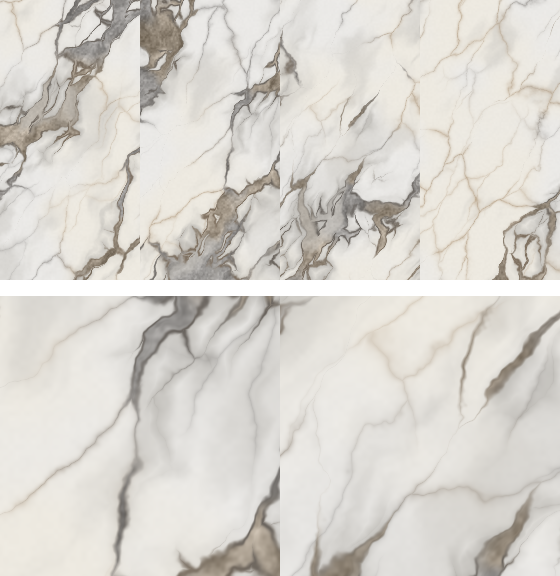
Top, the full canvas; bottom, a detail of the centre.
A Shadertoy shader for this texture:

```glsl
// Four slabs of white marble with slanted, brecciated taupe and grey veins.

vec2 hash2(vec2 p) {
    vec3 q = fract(p.xyx * vec3(0.1031, 0.1030, 0.0973));
    q += dot(q, q.yzx + 33.33);
    return fract((q.xx + q.yz) * q.zy);
}

float noise(vec2 p) {
    vec2 i = floor(p), f = fract(p);
    f = f * f * (3.0 - 2.0 * f);
    return mix(mix(hash2(i).x, hash2(i + vec2(1, 0)).x, f.x),
               mix(hash2(i + vec2(0, 1)).x, hash2(i + vec2(1, 1)).x, f.x), f.y);
}

float fbm(vec2 p) {
    float sum = 0.0, amp = 0.533;
    for (int i = 0; i < 4; i++) {
        sum += amp * noise(p);
        p = mat2(1.6, 1.2, -1.2, 1.6) * p + 17.3;
        amp *= 0.5;
    }
    return sum;
}

// Distance to the nearest border between Voronoi cells
float cellEdge(vec2 p) {
    vec2 cell = floor(p), f = fract(p), nearest = vec2(0);
    float best = 9.0, edge = 9.0;
    for (int y = -1; y <= 1; y++)
    for (int x = -1; x <= 1; x++) {
        vec2 g = vec2(x, y);
        vec2 r = g + hash2(cell + g) - f;
        if (dot(r, r) < best) { best = dot(r, r); nearest = r; }
    }
    for (int y = -2; y <= 2; y++)
    for (int x = -2; x <= 2; x++) {
        vec2 g = vec2(x, y);
        vec2 r = g + hash2(cell + g) - f;
        vec2 d = r - nearest;
        if (dot(d, d) > 0.0001) edge = min(edge, dot(0.5 * (r + nearest), normalize(d)));
    }
    return edge;
}

vec3 marble(vec2 p, float slab) {
    // Warp the slab, then turn it so that x runs across the veins
    p += vec2(7.3, 3.1) * (slab + 1.0);
    vec2 warp = vec2(fbm(p * 5.0), fbm(p * 5.0 + 40.0)) - 0.5;
    vec2 ripple = vec2(fbm(p * 24.0 + 9.0), fbm(p * 24.0 + 70.0)) - 0.5;
    vec2 w = p + 0.13 * warp + 0.03 * ripple;
    vec2 q = vec2(dot(w, vec2(0.85, -0.53)), dot(w, vec2(0.53, 0.85)));

    // Broad bands where the stone is broken up
    float band = fbm(q * vec2(4.5, 1.9)) + 0.12 * sin(q.x * 13.0 + 3.0 * noise(q * 2.0));
    float broken = smoothstep(0.46, 0.83, band);

    // Vein body between large clasts and small chips
    float large = cellEdge(q * vec2(7.0, 2.9));
    float chips = cellEdge(q * vec2(21.0, 9.0) + 5.0);
    float vein = max(0.21 * broken - 0.012 - large,
                     0.35 * (mix(-0.16, 0.22, broken) - chips));
    float body = smoothstep(-0.02, 0.02, vein);
    float rim = exp(-pow((vein - 0.008) / 0.017, 2.0)) * smoothstep(0.03, 0.3, broken);
    float halo = smoothstep(-0.16, 0.0, vein) * smoothstep(0.0, 0.35, broken);

    // Creamy ground with cloudy grey drifts
    float cloud = fbm(q * vec2(9.0, 3.5) + 30.0);
    float warm = smoothstep(0.4, 0.7, fbm(p * 3.0 + 12.0));
    vec3 col = mix(vec3(0.92, 0.915, 0.905), vec3(0.93, 0.915, 0.88), warm);
    col = mix(col, vec3(0.79, 0.78, 0.76), 0.55 * smoothstep(0.5, 0.8, cloud));
    col = mix(col, vec3(0.75, 0.74, 0.72), halo * (0.2 + 0.7 * smoothstep(0.35, 0.65, cloud)));

    // Hairline veins, grey or tan, fading in and out
    float hair = exp(-large / 0.022) * smoothstep(0.35, 0.65, noise(q * vec2(9.0, 5.0) + 60.0));
    float faint = exp(-cellEdge(q * vec2(11.0, 3.6) + 21.0) / 0.03);
    faint *= smoothstep(0.45, 0.8, noise(q * 6.0 + 3.0));
    vec3 hairColor = mix(vec3(0.54, 0.53, 0.52), vec3(0.70, 0.61, 0.50), warm);
    col = mix(col, hairColor, clamp(0.6 * hair + 0.35 * faint, 0.0, 0.75));

    // Streaked and speckled taupe filling
    float streak = fbm(q * vec2(38.0, 13.0));
    float speckle = noise(p * 150.0) - 0.5;
    vec3 taupe = mix(vec3(0.62, 0.575, 0.515), vec3(0.58, 0.57, 0.56),
                     smoothstep(0.4, 0.6, noise(q * 5.0 + 80.0)));
    vec3 filling = taupe + 0.5 * (streak - 0.5) + 0.1 * speckle;
    filling = mix(filling, vec3(0.76, 0.745, 0.72), 0.7 * smoothstep(0.58, 0.75, cloud));
    col = mix(col, filling, body);
    vec3 rimColor = mix(vec3(0.37, 0.35, 0.33), vec3(0.50, 0.41, 0.31), 0.6 * warm);
    col = mix(col, rimColor, rim * (0.25 + 0.6 * smoothstep(0.35, 0.65, streak)));

    return col + 0.012 * speckle;
}

void mainImage(out vec4 fragColor, in vec2 fragCoord) {
    vec2 p = fragCoord / iResolution.y;
    float slab = floor(4.0 * fragCoord.x / iResolution.x);
    fragColor = vec4(clamp(marble(p, slab), 0.0, 1.0), 1.0);
}
```
